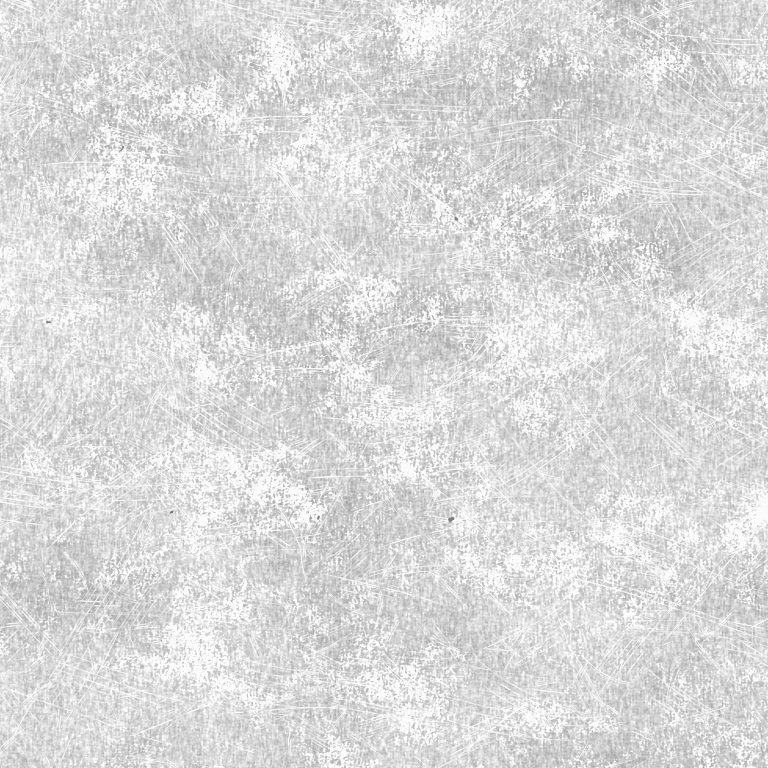
Reproduce this texture procedurally as a Shadertoy shader.

```glsl
const float WHITE = 0.99;
const float BASE_GREY = 0.82;
const float SPECK_GREY = 0.38;

float hash(vec2 p) {
    vec3 q = fract(vec3(p.xyx) * 0.1031);
    q += dot(q, q.yzx + 33.33);
    return fract((q.x + q.y) * q.z);
}

vec4 hash4(vec2 p, float seed) {
    p += seed * vec2(17.3, 31.7);
    return vec4(hash(p), hash(p + 41.2), hash(p + 83.6), hash(p + 127.9));
}

vec2 rotate(vec2 p, float angle) {
    float c = cos(angle), s = sin(angle);
    return vec2(c * p.x + s * p.y, c * p.y - s * p.x);
}

float noise(vec2 p) {
    vec2 i = floor(p), f = fract(p);
    f = f * f * (3.0 - 2.0 * f);
    float low = mix(hash(i), hash(i + vec2(1, 0)), f.x);
    float high = mix(hash(i + vec2(0, 1)), hash(i + vec2(1, 1)), f.x);
    return mix(low, high, f.y);
}

float fbm(vec2 p) {
    float sum = 0.0, amplitude = 0.516;
    for (int i = 0; i < 5; i++) {
        sum += amplitude * noise(p);
        p = rotate(p, 0.6) * 2.03 + 19.7;
        amplitude *= 0.5;
    }
    return sum;
}

// One bowed bundle of parallel strands per cell
float scratches(vec2 p, float scale, float angle, float spread,
                float strands, float width, float pixel, float seed) {
    const float gap = 0.045;
    vec2 q = p * scale;
    float ink = 0.0;
    for (int y = -1; y <= 1; y++)
    for (int x = -1; x <= 1; x++) {
        vec2 id = floor(q) + vec2(x, y);
        vec4 r = hash4(id, seed);
        vec2 d = rotate(q - id - r.xy, angle + (r.z - 0.5) * spread);
        d.y += (r.w - 0.5) * 0.45 * d.x * d.x;
        float strand = clamp(round(d.y / gap), -strands, strands);
        vec4 s = hash4(id + strand * 7.3, seed + 5.0);
        float offset = (strand + (s.x - 0.5) * 0.7) * gap;
        float reach = mix(0.15, 0.85, s.y * s.y);
        float across = abs(d.y - offset) / scale;
        float line = 1.0 - smoothstep(width - 0.5 * pixel, width + 0.5 * pixel, across);
        float along = 1.0 - smoothstep(reach * 0.6, reach, abs(d.x + (s.z - 0.5) * 0.3));
        ink = max(ink, line * along * mix(0.25, 1.0, s.w));
    }
    return ink;
}

// Rare dark flecks with ragged outlines
float specks(vec2 p, float scale, float pixel) {
    vec2 id = floor(p * scale);
    vec4 r = hash4(id, 9.0);
    vec2 d = (p * scale - id - mix(vec2(0.15), vec2(0.85), r.xy)) / scale;
    d = rotate(d, r.z * 6.28) * vec2(0.7, 1.4);
    float radius = mix(0.0015, 0.0042, r.w);
    float edge = length(d) + (noise(p * 330.0) - 0.5) * 0.004;
    float present = step(0.82, hash(id + 211.0));
    return present * (1.0 - smoothstep(radius - pixel, radius + pixel, edge));
}

void mainImage(out vec4 fragColor, in vec2 fragCoord) {
    vec2 p = fragCoord / iResolution.y;
    float pixel = 1.0 / iResolution.y;

    // Cloudy grey cloth with fine vertical fibres
    float clouds = fbm(p * vec2(7.0, 9.0) + 3.0);
    float fibre = noise(p * vec2(490.0, 120.0));
    float weave = noise(p * vec2(120.0, 470.0) + 50.0);
    float grain = noise(rotate(p, 0.4) * 480.0 + 80.0);
    float tone = BASE_GREY + 0.20 * (clouds - 0.5) + 0.16 * (fibre - 0.5)
               + 0.08 * (weave - 0.5) + 0.14 * (grain - 0.5);

    // Small crumbly worn patches, broken up by the grain
    vec2 bent = p + 0.012 * vec2(noise(p * 9.0), noise(p * 9.0 + 60.0));
    float patches = fbm(bent * vec2(11.0, 15.0) + 37.0);
    float crumbs = fbm(rotate(p, 0.3) * vec2(42.0, 56.0) + 71.0);
    float wear = 0.36 * patches + 0.30 * crumbs + 0.24 * grain + 0.10 * fibre;
    tone = mix(tone, WHITE, 0.95 * smoothstep(0.52, 0.65, wear));

    // Sweeping bundles, diagonal rubs, dense scuffs, fine hairs and long curves
    float sweep = scratches(bent, 4.5, -0.22, 0.7, 4.0, 0.0009, pixel, 1.0);
    float rub = scratches(bent, 6.0, 0.75, 0.6, 4.0, 0.0008, pixel, 2.0);
    rub *= smoothstep(0.38, 0.58, noise(p * 3.0 + 14.0));
    float nicks = scratches(bent, 8.0, -0.4, 1.6, 2.0, 0.0009, pixel, 3.0);
    float scuffs = scratches(bent, 13.0, -0.25, 1.5, 3.0, 0.0007, pixel, 7.0);
    scuffs *= smoothstep(0.38, 0.6, patches);
    float hairs = scratches(bent, 19.0, 0.0, 6.28, 1.0, 0.0008, pixel, 4.0);
    float curves = scratches(bent, 3.0, 0.0, 6.28, 0.0, 0.0011, pixel, 6.0);
    float ink = max(max(max(sweep, rub), max(nicks, scuffs)), max(hairs, curves));
    ink *= mix(0.4, 1.0, smoothstep(0.25, 0.6, noise(p * 150.0 + 23.0)));
    tone = mix(tone, WHITE, ink);

    tone = mix(tone, SPECK_GREY, 0.8 * specks(p, 8.0, pixel));
    fragColor = vec4(vec3(clamp(tone, 0.0, 1.0)), 1.0);
}
```
